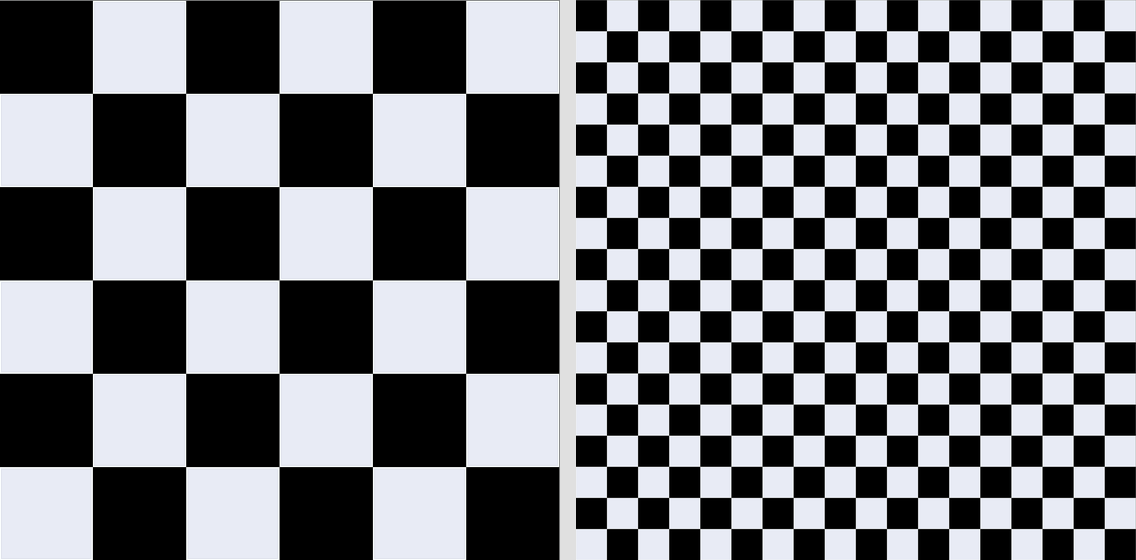
Left, the tile; right, the same tile 3 across and 3 down.
Reproduce this pattern procedurally as a WebGL 1 fragment shader.

```glsl
precision highp float;
// Checkerboard of black and pale blue-grey squares with faint sharpened rims.

uniform vec2 u_resolution;

const float REPEATS = 3.0;                 // black and pale pairs per side
const vec2 OFFSET = vec2(-0.0008);         // board shift, in canvas widths
const float BRIGHT_RIM = 0.0025;           // outer reach of the bright rim
const float DULL_RIM = 0.0045;             // outer reach of the dull rim
const vec3 BLACK = vec3(0.0);
const vec3 PALE = vec3(0.91, 0.92, 0.96);
const vec3 BRIGHT = vec3(0.99, 1.0, 1.0);
const vec3 DULL = vec3(0.88, 0.89, 0.93);

// Signed distance to the nearest grid line on each axis; sign alternates by cell.
vec2 stripeDistance(vec2 p) {
  return (0.25 - abs(fract(p * REPEATS + 0.25) - 0.5)) / REPEATS;
}

// Smoothed coverage of the band that lies closer than reach.
float within(float dist, float reach, float pixel) {
  return clamp((reach - dist) / pixel + 0.5, 0.0, 1.0);
}

void main() {
  vec2 pixel = 1.0 / u_resolution;
  vec2 uv = gl_FragCoord.xy * pixel;
  vec2 stripe = stripeDistance(uv - OFFSET);

  // The product of the two stripe signs gives the checker.
  vec2 side = clamp(2.0 * stripe / pixel, -1.0, 1.0);
  float paleCover = 0.5 + 0.5 * side.x * side.y;

  // Rims run along the inside of every pale square.
  float edge = min(abs(stripe.x), abs(stripe.y));
  float soft = 0.5 * max(pixel.x, pixel.y);
  vec3 pale = mix(PALE, DULL, within(edge, DULL_RIM, soft));
  pale = mix(pale, BRIGHT, within(edge, BRIGHT_RIM, soft));

  gl_FragColor = vec4(mix(BLACK, pale, paleCover), 1.0);
}
```
